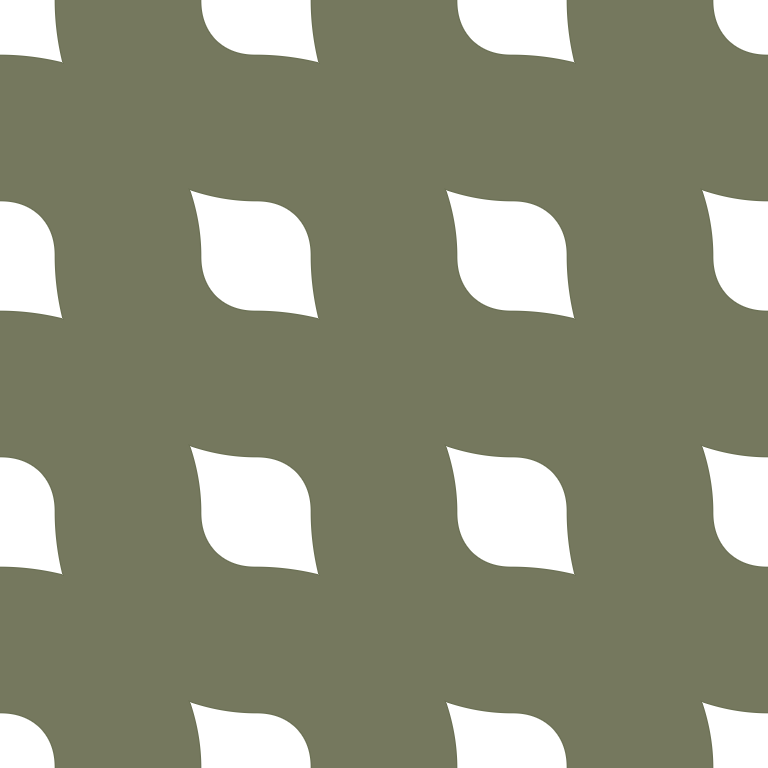
Give the GLSL for this pattern, as a three.js fragment shader.

```glsl
// White leaf shapes on an olive ground, three across and three down.
// Each leaf joins two rounded quadrants to two flared, pointed ones;
// its signed distance is measured in cells and gives a soft edge and a faint rim.

varying vec2 vUv;

const float REPEATS = 3.0;
const float HALF_WIDTH = 0.2135;    // leaf reach along each axis
const float UPPER_TIP = 0.2565;     // reach of the upper left tip on each axis
const float LOWER_TIP = 0.243;      // reach of the lower right tip on each axis
const float ROUNDNESS = 2.2;        // superellipse power, 2 is a circle
const float RIM_WIDTH = 0.005;

const vec3 OLIVE = vec3(0.46, 0.47, 0.37);
const vec3 DARK_OLIVE = vec3(0.42, 0.44, 0.33);
const vec3 WHITE = vec3(1.0);

// Offset from the nearest lattice point, which is the leaf centre.
vec2 repeatCell(vec2 p) {
  return fract(p + 0.5) - 0.5;
}

// Distance to a rounded quadrant.
float roundedCorner(vec2 a, float radius, float power) {
  vec2 s = pow(a, vec2(power));
  return pow(s.x + s.y, 1.0 / power) - radius;
}

// Distance to a quadrant whose two sides flare outward to a point.
float flaredCorner(vec2 a, float radius, float tip) {
  vec2 t = a.yx / tip;
  vec2 side = radius + (tip - radius) * t * t;
  vec2 d = a - side;
  return max(d.x, d.y);
}

// Pointed at upper left and lower right, rounded at the other corners.
float leaf(vec2 p) {
  vec2 a = abs(p);
  if (p.x * p.y > 0.0) return roundedCorner(a, HALF_WIDTH, ROUNDNESS);
  float tip = p.x < 0.0 ? UPPER_TIP : LOWER_TIP;
  return flaredCorner(a, HALF_WIDTH, tip);
}

// Coverage of the region where the distance is negative.
float fill(float d, float softness) {
  return clamp(0.5 - d / softness, 0.0, 1.0);
}

void main() {
  vec2 grid = vUv * REPEATS;
  float softness = max(fwidth(grid.x), fwidth(grid.y));
  float d = leaf(repeatCell(grid));

  vec3 color = mix(OLIVE, DARK_OLIVE, fill(d - RIM_WIDTH, softness));
  color = mix(color, WHITE, fill(d, softness));
  gl_FragColor = vec4(color, 1.0);
}
```
